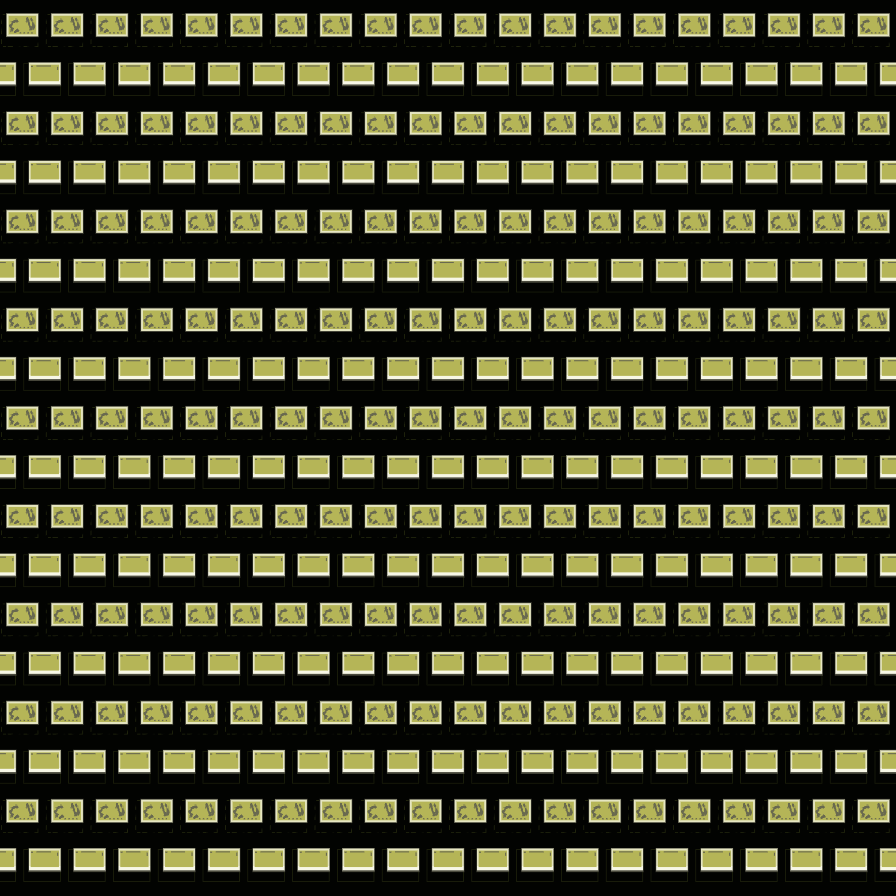
Write a Shadertoy shader that draws this pattern.

```glsl
// Staggered rows of small cream-framed olive tiles on black, alternating worn and clean.

float hash(vec2 p) {
    return fract(sin(dot(p, vec2(127.1, 311.7))) * 43758.5453);
}

float noise(vec2 p) {
    vec2 i = floor(p), f = fract(p);
    f = f * f * (3.0 - 2.0 * f);
    return mix(mix(hash(i), hash(i + vec2(1, 0)), f.x),
               mix(hash(i + vec2(0, 1)), hash(i + vec2(1, 1)), f.x), f.y);
}

float box(vec2 p, vec2 center, vec2 halfSize) {
    vec2 d = abs(p - center) - halfSize;
    return length(max(d, 0.0)) + min(max(d.x, d.y), 0.0);
}

float segment(vec2 p, vec2 a, vec2 b) {
    vec2 ab = b - a;
    return length(p - a - ab * clamp(dot(p - a, ab) / dot(ab, ab), 0.0, 1.0));
}

float cover(float d, float soft) {
    return clamp(0.5 - d / soft, 0.0, 1.0);
}

// Ragged hook on the left, slanted streaks on the right, specks below
float wornPatches(vec2 p) {
    float hook = min(segment(p, vec2(-7, 6), vec2(-12, 4)),
                     segment(p, vec2(-15, -1), vec2(-13, -7)));
    hook = min(hook, segment(p, vec2(-12, 4), vec2(-15, -1)) + 0.7);
    hook = min(hook, segment(p, vec2(-10, -9), vec2(-6, -7)) + 0.5);
    float streaks = min(segment(p, vec2(6, 8), vec2(11, -5)),
                        segment(p, vec2(12, 8), vec2(15, -5)) + 0.4);
    float specks = box(vec2(mod(p.x, 5.0) - 2.5, p.y), vec2(0, -10), vec2(0.9, 0.8));
    specks = max(specks, box(p, vec2(4, -10), vec2(9, 3)));
    float ragged = 2.6 * (noise(p * 0.45 + 7.0) - 0.5);
    return min(min(hook, streaks) - 1.9 + ragged, specks);
}

// Dashes along the top edge and at the upper corners
float cleanMarks(vec2 p) {
    float d = box(p, vec2(-1.5, 10.5), vec2(9, 0.7));
    d = min(d, box(p, vec2(-16.5, 10), vec2(1.2, 0.8)));
    return min(d, box(p, vec2(16.5, 7.5), vec2(0.7, 2)));
}

void mainImage(out vec4 fragColor, in vec2 fragCoord) {
    // 20 columns and about 18.24 rows on a canvas 1152 units high
    vec2 q = vec2(fragCoord.x, iResolution.y - fragCoord.y) * 1152.0 / iResolution.y;
    float soft = max(1152.0 / iResolution.y, 1.2);
    float row = floor((q.y - 0.65) / 63.15);
    bool clean = mod(row, 2.0) > 0.5;
    vec2 p = vec2(mod(q.x + (clean ? 28.8 : 0.0), 57.6) - 28.8,
                  31.575 - mod(q.y - 0.65, 63.15));

    // Faint outline offset behind each tile, broken on worn rows
    vec3 col = vec3(0.006, 0.010, 0.005);
    float outline = abs(box(p, vec2(-3.5, -7), vec2(23.5, 20.5))) - 0.4;
    float broken = clean ? 0.8 : smoothstep(0.4, 0.7, noise(p * 0.3 + 3.0));
    col = mix(col, vec3(0.16, 0.18, 0.06), cover(outline, soft) * broken);

    // Grey rim, cream frame and olive face; clean tiles have a heavier lower lip
    float rim = box(p, vec2(0), vec2(21, 15.5));
    float frame = clean ? box(p, vec2(0, 0.8), vec2(20.3, 14.0))
                        : box(p, vec2(0), vec2(20.2, 14.5));
    float face = clean ? box(p, vec2(0, 1.6), vec2(18.2, 10.6))
                       : box(p, vec2(0), vec2(17.8, 12.0));
    col = mix(col, vec3(0.29, 0.29, 0.24), cover(rim, soft));
    vec3 cream = clean && p.y < -8.0 ? vec3(0.97, 0.97, 0.90) : vec3(0.90, 0.90, 0.76);
    col = mix(col, cream, cover(frame, soft));
    col = mix(col, vec3(0.71, 0.71, 0.34), cover(face, soft));

    // Wear on the face
    float wear = clean ? cleanMarks(p) : wornPatches(p);
    col = mix(col, vec3(0.41, 0.41, 0.31), cover(wear, soft) * cover(face - 0.5, soft));

    fragColor = vec4(col, 1.0);
}
```
